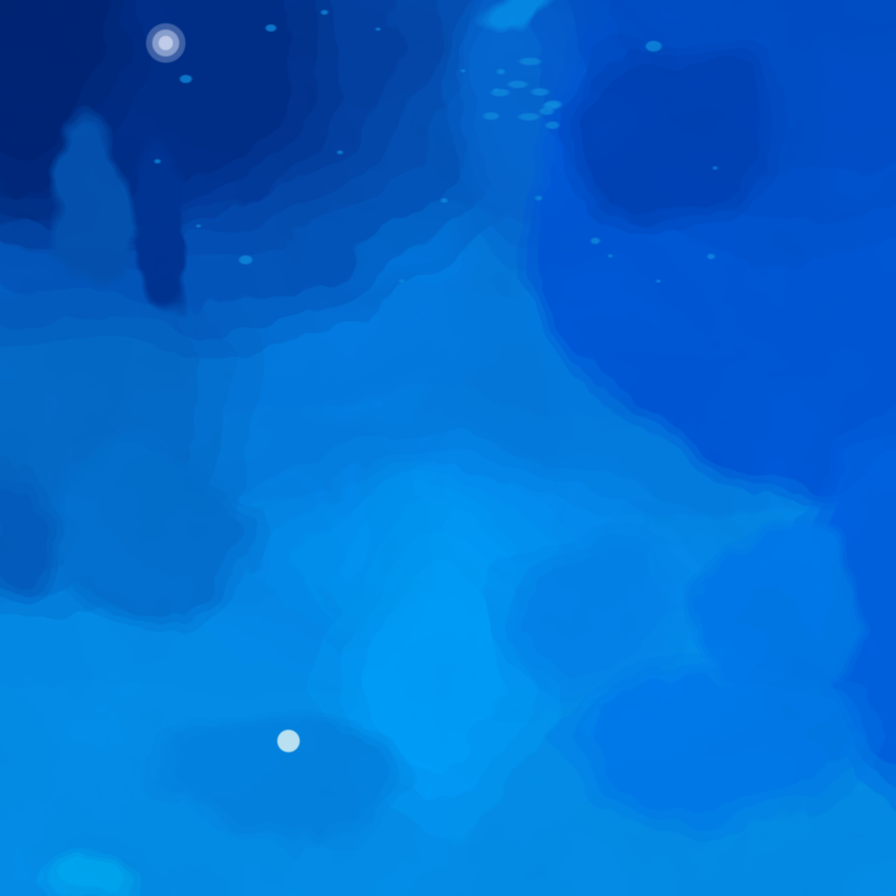
Write a WebGL 1 fragment shader that draws this background.

```glsl
precision highp float;
// Night-blue watercolour sky: flat washes of navy, cobalt and azure with ragged edges.
// Stepped elliptical washes are layered in a noise-warped space, then mottled;
// small flecks, a ringed star and a pale disc are drawn on top.

uniform vec2 u_resolution;

#define WARP 0.10
#define WARP_SCALE 8.0
#define EDGE 0.0015
#define MOTTLE 0.07
#define MOTTLE_STEPS 7.0
#define CLUSTER_FLECKS 10
#define SKY_FLECKS 20

float hash(vec2 p) {
  return fract(sin(dot(p, vec2(127.1, 311.7))) * 43758.5);
}

float noise(vec2 p) {
  vec2 i = floor(p), f = fract(p);
  f = f * f * (3.0 - 2.0 * f);
  return mix(mix(hash(i), hash(i + vec2(1, 0)), f.x),
             mix(hash(i + vec2(0, 1)), hash(i + 1.0), f.x), f.y);
}

float fbm(vec2 p) {
  float sum = 0.0, amp = 0.5;
  for (int i = 0; i < 4; i++) {
    sum += amp * noise(p);
    p = p * 2.1 + 17.3;
    amp *= 0.5;
  }
  return sum;
}

// Floor with narrow smoothed risers
float stair(float x) {
  return floor(x) + smoothstep(0.92, 1.0, fract(x));
}

float ellipse(vec2 p, vec2 center, vec2 radius, float size) {
  float w = EDGE / min(radius.x, radius.y);
  float d = length((p - center) / radius);
  return 1.0 - smoothstep(size - w, size + w, d);
}

// Three nested flat bands; spread sets the distance between them
void wash(inout vec3 col, vec2 p, vec3 tint, vec2 center, vec2 radius, float spread) {
  float cover = ellipse(p, center, radius, 1.0 - spread)
              + ellipse(p, center, radius, 1.0)
              + ellipse(p, center, radius, 1.0 + spread);
  col = mix(col, tint, cover / 3.0);
}

void flecks(inout vec3 col, vec2 p) {
  vec3 cyan = vec3(0.06, 0.55, 0.87);
  for (int i = 0; i < CLUSTER_FLECKS; i++) {
    float k = float(i);
    vec2 jitter = vec2(hash(vec2(k, 1.7)), hash(vec2(k, 5.3))) - 0.5;
    vec2 size = vec2(0.006 + 0.008 * hash(vec2(k, 9.1)), 0.004);
    col = mix(col, cyan, 0.7 * ellipse(p, vec2(0.585, 0.89) + jitter * vec2(0.08, 0.1), size, 1.0));
  }
  for (int i = 0; i < SKY_FLECKS; i++) {
    float k = float(i) + 40.0;
    vec2 spot = vec2(hash(vec2(k, 2.9)) * 0.9, 1.0 - 0.32 * hash(vec2(k, 7.7)));
    float size = 0.0015 + 0.005 * pow(hash(vec2(k, 4.1)), 3.0);
    col = mix(col, cyan, 0.75 * ellipse(p, spot, vec2(1.5, 1.0) * size, 1.0));
  }
}

void main() {
  vec2 uv = gl_FragCoord.xy / u_resolution;
  vec2 bend = vec2(fbm(uv * WARP_SCALE), fbm(uv * WARP_SCALE + 41.0)) - 0.47;
  vec2 p = uv + WARP * bend;

  // Vertical ground, azure below and cobalt above
  float level = stair(p.y * 9.0) / 9.0;
  vec3 col = mix(vec3(0.01, 0.54, 0.89), vec3(0.01, 0.47, 0.86), smoothstep(0.15, 0.55, level));
  col = mix(col, vec3(0.01, 0.35, 0.76), smoothstep(0.62, 1.0, level));

  // Bright centre
  wash(col, p, vec3(0.01, 0.53, 0.91), vec2(0.52, 0.36), vec2(0.27, 0.12), 0.18);
  wash(col, p, vec3(0.00, 0.57, 0.93), vec2(0.47, 0.37), vec2(0.15, 0.08), 0.20);
  wash(col, p, vec3(0.00, 0.60, 0.95), vec2(0.49, 0.24), vec2(0.11, 0.14), 0.25);
  wash(col, p, vec3(0.01, 0.50, 0.89), vec2(0.67, 0.33), vec2(0.10, 0.08), 0.20);
  wash(col, p, vec3(0.00, 0.50, 0.90), vec2(0.43, 0.725), vec2(0.055, 0.04), 0.25);

  // Left shadows
  wash(col, p, vec3(0.01, 0.41, 0.77), vec2(0.07, 0.52), vec2(0.19, 0.19), 0.18);
  wash(col, p, vec3(0.01, 0.43, 0.80), vec2(0.17, 0.40), vec2(0.11, 0.11), 0.10);
  wash(col, p, vec3(0.01, 0.36, 0.73), vec2(0.01, 0.40), vec2(0.05, 0.06), 0.20);

  // Navy corner with its pale spire and dark pillar
  wash(col, p, vec3(0.01, 0.33, 0.72), vec2(0.16, 0.95), vec2(0.42, 0.32), 0.08);
  wash(col, p, vec3(0.01, 0.25, 0.63), vec2(0.17, 0.98), vec2(0.31, 0.25), 0.12);
  wash(col, p, vec3(0.00, 0.18, 0.53), vec2(0.10, 0.99), vec2(0.26, 0.24), 0.12);
  wash(col, p, vec3(0.00, 0.14, 0.45), vec2(0.00, 0.98), vec2(0.14, 0.19), 0.15);
  wash(col, p, vec3(0.01, 0.31, 0.67), vec2(0.085, 0.76), vec2(0.04, 0.085), 0.08);
  wash(col, p, vec3(0.00, 0.20, 0.57), vec2(0.165, 0.74), vec2(0.034, 0.09), 0.06);

  // Cobalt mass on the right
  wash(col, p, vec3(0.02, 0.39, 0.80), vec2(0.58, 0.89), vec2(0.08, 0.15), 0.20);
  wash(col, p, vec3(0.00, 0.34, 0.83), vec2(0.98, 0.77), vec2(0.39, 0.32), 0.03);
  wash(col, p, vec3(0.00, 0.30, 0.77), vec2(0.90, 0.96), vec2(0.25, 0.20), 0.20);
  wash(col, p, vec3(0.00, 0.26, 0.71), vec2(0.76, 0.86), vec2(0.12, 0.10), 0.12);
  wash(col, p, vec3(0.00, 0.38, 0.87), vec2(1.05, 0.32), vec2(0.16, 0.22), 0.10);
  wash(col, p, vec3(0.00, 0.46, 0.89), vec2(0.87, 0.32), vec2(0.09, 0.10), 0.06);
  wash(col, p, vec3(0.00, 0.47, 0.90), vec2(0.80, 0.17), vec2(0.16, 0.09), 0.15);

  // Lower shade and cyan rims
  wash(col, p, vec3(0.01, 0.50, 0.86), vec2(0.32, 0.13), vec2(0.13, 0.06), 0.12);
  wash(col, p, vec3(0.00, 0.65, 0.94), vec2(0.09, 0.00), vec2(0.045, 0.025), 0.25);
  wash(col, p, vec3(0.02, 0.52, 0.87), vec2(0.58, 0.99), vec2(0.045, 0.015), 0.20);

  col *= 1.0 + MOTTLE * (stair(fbm(p * 9.0 + 5.0) * MOTTLE_STEPS) / MOTTLE_STEPS - 0.4);
  flecks(col, uv);

  // Ringed star and pale disc
  vec2 star = vec2(0.185, 0.952);
  for (int i = 0; i < 3; i++) {
    float ring = 0.022 - 0.007 * float(i);
    col = mix(col, vec3(0.85, 0.88, 0.96), (0.28 + 0.2 * float(i)) * ellipse(uv, star, vec2(ring), 1.0));
  }
  col = mix(col, vec3(0.72, 0.88, 0.94), ellipse(uv, vec2(0.322, 0.173), vec2(0.0125), 1.0));

  gl_FragColor = vec4(col, 1.0);
}
```
